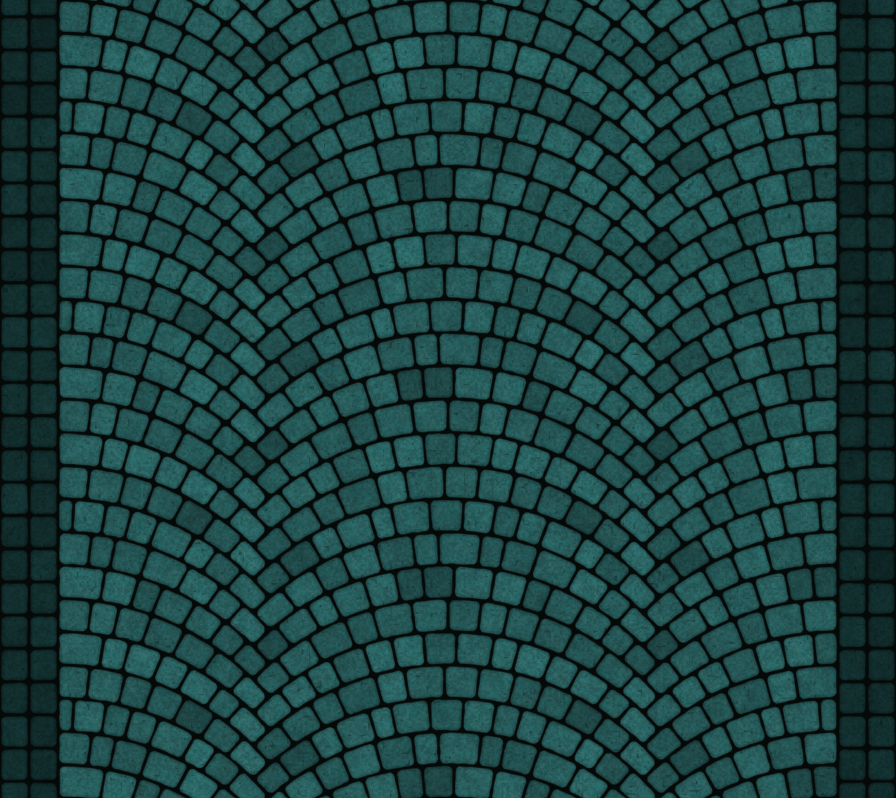
A Shadertoy shader for this texture:

```glsl
// Teal cobblestone paving: arched courses with interlocked valleys and dark edging strips.

#define GRID vec2(27.0, 24.0)  // canvas size, in course heights
#define ARCH_HALF 5.875        // half the width of an arch
#define GAP 0.045              // half width of a joint
#define CORNER 0.2             // corner rounding, measured from the joint centre
#define JITTER 0.34            // spread of the joints along a course
#define CYCLE 6.0              // courses before the variation repeats
#define STONE vec3(0.153, 0.362, 0.358)
#define EDGING vec3(0.070, 0.185, 0.183)
#define JOINT vec3(0.018, 0.036, 0.031)

const float RADIUS = ARCH_HALF * 1.41421356;       // arcs reach 45 degrees in the valleys
const float DROP = RADIUS - ARCH_HALF;             // fall from crown to valley
const float START = -RADIUS * 0.78539816;          // arc position of a course's left end
const float COURSE = -2.0 * START + 0.70710678;    // length of a whole course

float hash(vec2 p) {
    vec3 q = fract(vec3(p.xyx) * 0.1031);
    q += dot(q, q.yzx + 33.33);
    return fract((q.x + q.y) * q.z);
}

float noise(vec2 p) {
    vec2 i = floor(p), f = fract(p);
    f = f * f * (3.0 - 2.0 * f);
    return mix(mix(hash(i), hash(i + vec2(1, 0)), f.x),
               mix(hash(i + vec2(0, 1)), hash(i + vec2(1, 1)), f.x), f.y);
}

// Distance inward from the joints, with rounded corners
float roundedInset(vec2 edge) {
    return edge.x > CORNER && edge.y > CORNER ? min(edge.x, edge.y)
         : CORNER - length(max(CORNER - edge, 0.0));
}

// Arc position of joint j; the ends of a course stay fixed
float jointAt(float j, float count, float row) {
    float shift = j < 0.5 || j > count - 0.5 ? 0.0 : (hash(vec2(j + 3.0, row + 17.0)) - 0.5) * JITTER;
    return START + (j + shift) * COURSE / count;
}

// Arched field; y runs downward. Returns inset, and the stone's identity.
float archStones(vec2 p, float border, out vec2 id) {
    float period = 2.0 * ARCH_HALF;
    float x = p.x - GRID.x * 0.5;
    float arch = floor(x / period + 0.5);
    x -= arch * period;

    // Courses of the left arch reach past the valley into square notches
    float past = x + ARCH_HALF, level = fract(p.y - DROP);
    if (past < min(level, 1.0 - level)) { arch -= 1.0; x += period; }

    // Course between two equal, vertically shifted arcs
    float k = floor(p.y - RADIUS + sqrt(RADIUS * RADIUS - x * x));
    vec2 c = vec2(x, k + RADIUS - p.y);
    float across = min(RADIUS - length(c), length(c + vec2(0, 1)) - RADIUS);

    // Stone along the course
    float row = mod(k, CYCLE), count = 13.0 + mod(k, 2.0);
    float s = RADIUS * atan(c.x, c.y);
    float j = clamp(round((s - START) / COURSE * count), 0.0, count);
    if (s < jointAt(j, count, row)) j -= 1.0;
    j = clamp(j, 0.0, count - 1.0);

    // Half arches absorb slivers beside the edging
    if (abs(arch) > 0.5) {
        if (s > 0.0 && abs(jointAt(j + 1.0, count, row)) < 0.45) j += 1.0;
        if (s < 0.0 && abs(jointAt(j, count, row)) < 0.45) j -= 1.0;
    }
    float a = jointAt(j, count, row), b = jointAt(j + 1.0, count, row);
    if (abs(arch) > 0.5) {
        if (abs(a) < 0.45) a = -9.0;
        if (abs(b) < 0.45) b = 9.0;
    }
    if (j > count - 1.5) b = 99.0;
    float end = (k + 1.0 + DROP - p.y - x + ARCH_HALF) * 0.70710678;
    float along = min(min(s - a, b - s), end);
    along = min(along, min(p.x, GRID.x - p.x) - border);
    id = vec2(j, row);
    return roundedInset(vec2(across, along));
}

// Two straight columns of stones along each side
float edgingStones(vec2 p, float border, out vec2 id) {
    vec2 size = vec2(border * 0.5, 1.0);
    vec2 q = vec2(min(p.x, GRID.x - p.x), p.y + 0.5) / size;
    vec2 f = fract(q);
    id = floor(q) + vec2(40.0 + step(GRID.x * 0.5, p.x) * 5.0, 0);
    return roundedInset(min(f, 1.0 - f) * size);
}

void mainImage(out vec4 fragColor, in vec2 fragCoord) {
    vec2 p = fragCoord / iResolution.xy * GRID;
    p.y = GRID.y - p.y;
    float border = GRID.x * 0.5 - 2.0 * ARCH_HALF;
    bool edging = min(p.x, GRID.x - p.x) < border;

    vec2 id;
    float inset = edging ? edgingStones(p, border, id) : archStones(p, border, id);
    inset += (noise(p * 5.0) - 0.5) * 0.025;

    // Stone tone, blotches, grain and pits
    float tone = mix(0.90, 1.12, hash(id + 71.0));
    tone *= 1.0 - 0.16 * step(0.86, hash(id + 133.0));
    float blotch = noise(p * 3.0 + 9.0), grain = noise(p * 14.0), fine = noise(p * 27.0 + 5.0);
    tone *= 1.0 + 0.12 * (blotch - 0.5) + 0.20 * (grain - 0.5) + 0.16 * (fine - 0.5);
    tone *= 1.0 - 0.22 * smoothstep(0.86, 0.97, noise(p * 9.0 + 31.0));
    tone *= mix(0.80, 1.0, smoothstep(GAP, GAP + 0.12, inset));
    vec3 stone = (edging ? EDGING : STONE) * tone;
    stone.r *= 1.0 + 0.22 * (noise(p * 8.0 + 60.0) - 0.5);

    float soft = max(0.8 * GRID.y / iResolution.y, 0.03);
    float cover = smoothstep(GAP - soft, GAP + soft, inset);
    fragColor = vec4(mix(JOINT, stone, cover), 1.0);
}
```
